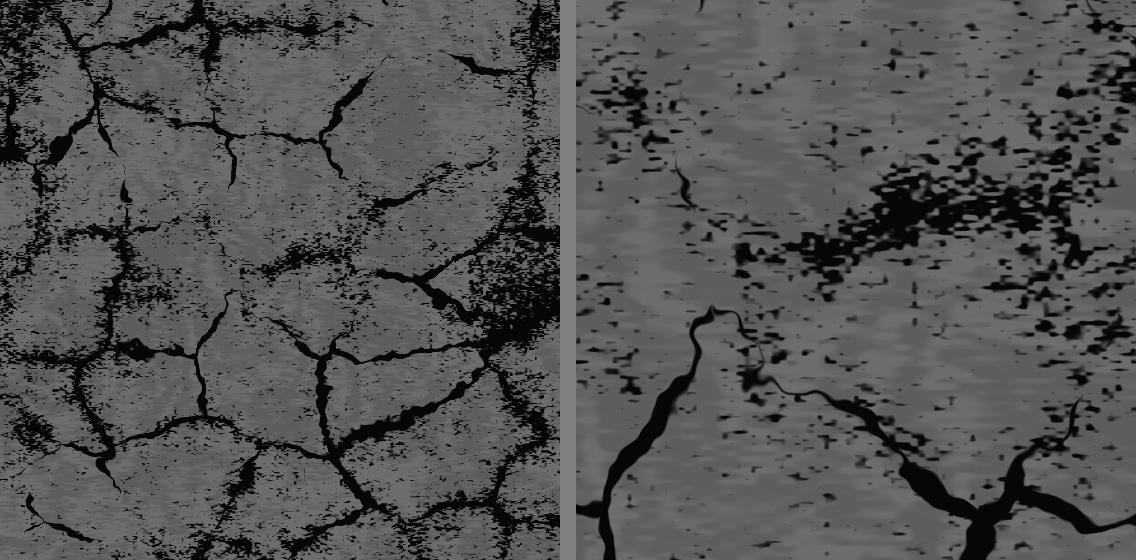
Left: the whole. Right: its middle third, enlarged.
This texture map is drawn by a three.js fragment shader. Its source:

```glsl
// Weathered grey stone split by wandering black cracks and peppered with soot.
// Warped Voronoi borders give the cracks; layered, sideways-stretched noise
// is thresholded into specks that gather along the borders and in patches.

varying vec2 vUv;

const vec3 STONE_LIGHT = vec3(0.428);
const vec3 STONE_DARK = vec3(0.365);
const vec3 SOOT = vec3(0.022);

const vec2 STONE_COUNT = vec2(4.6, 5.3);   // stones across and up
const float JITTER = 0.92;                 // irregularity of the stones
const float CRACK_MIN = -0.0045;           // half width; below zero it closes
const float CRACK_MAX = 0.0085;
const float CRACK_SOFT = 0.0012;
const float HALO_REACH = 0.027;            // spread of soot beside a crack
const float HALO_AMOUNT = 0.36;
const float PATCH_AMOUNT = 0.33;
const float SPECK_LOW = 0.66;              // soot threshold, start and end
const float SPECK_HIGH = 0.85;
const vec2 FINE_GRAIN = vec2(230.0, 430.0);
const vec2 COARSE_GRAIN = vec2(95.0, 175.0);

float hash(vec2 p) {
  return fract(sin(dot(p, vec2(127.1, 311.7))) * 43758.5453);
}

vec2 hash2(vec2 p) {
  return vec2(hash(p), hash(p + 57.3));
}

float noise(vec2 p) {
  vec2 i = floor(p);
  vec2 f = fract(p);
  f = f * f * (3.0 - 2.0 * f);
  float low = mix(hash(i), hash(i + vec2(1.0, 0.0)), f.x);
  float high = mix(hash(i + vec2(0.0, 1.0)), hash(i + 1.0), f.x);
  return mix(low, high, f.y);
}

float fbm(vec2 p) {
  float sum = 0.0;
  float gain = 0.533;
  for (int i = 0; i < 4; i++) {
    sum += gain * noise(p);
    p = mat2(0.8, 0.6, -0.6, 0.8) * p * 2.07 + 13.7;
    gain *= 0.5;
  }
  return sum;
}

vec2 noise2(vec2 p) {
  return vec2(noise(p), noise(p + 31.7)) - 0.5;
}

// Distance to the nearest Voronoi border, in cells.
float borderDistance(vec2 p) {
  vec2 cell = floor(p);
  vec2 f = fract(p);
  vec2 nearestCell = vec2(0.0);
  vec2 nearest = vec2(0.0);
  float best = 9.0;
  for (int y = -1; y <= 1; y++) {
    for (int x = -1; x <= 1; x++) {
      vec2 o = vec2(float(x), float(y));
      vec2 r = o + 0.5 + JITTER * (hash2(cell + o) - 0.5) - f;
      float d = dot(r, r);
      if (d < best) {
        best = d;
        nearest = r;
        nearestCell = o;
      }
    }
  }
  float border = 9.0;
  for (int y = -2; y <= 2; y++) {
    for (int x = -2; x <= 2; x++) {
      vec2 o = nearestCell + vec2(float(x), float(y));
      vec2 r = o + 0.5 + JITTER * (hash2(cell + o) - 0.5) - f;
      vec2 gap = r - nearest;
      if (dot(gap, gap) > 0.0001) {
        border = min(border, dot(0.5 * (nearest + r), normalize(gap)));
      }
    }
  }
  return border;
}

void main() {
  vec2 p = vUv;

  // Bent and ragged stone outlines
  vec2 warp = 0.75 * noise2(p * 3.3) + 0.24 * noise2(p * 13.0)
            + 0.09 * noise2(p * 42.0) + 0.04 * noise2(p * 120.0);
  float border = borderDistance(p * STONE_COUNT + warp + 3.0) / STONE_COUNT.y;

  // Cracks that swell, thin out and break off
  float openness = 0.65 * noise(p * 8.0 + 4.1) + 0.35 * noise(p * 38.0);
  float halfWidth = mix(CRACK_MIN, CRACK_MAX, smoothstep(0.15, 0.85, openness));
  float crack = 1.0 - smoothstep(halfWidth - CRACK_SOFT, halfWidth + CRACK_SOFT, border);

  // Where soot gathers
  float halo = exp(-border / HALO_REACH) * smoothstep(0.2, 0.7, fbm(p * 5.0 + 8.3));
  float stain = smoothstep(0.48, 0.78, fbm(p * 4.2 + 21.9));
  float gather = HALO_AMOUNT * halo + PATCH_AMOUNT * stain;

  // Specks, stretched sideways
  float grain = 0.42 * noise(p * FINE_GRAIN) + 0.28 * noise(p * COARSE_GRAIN)
              + 0.30 * fbm(p * 34.0);
  float specks = smoothstep(SPECK_LOW, SPECK_HIGH, grain + gather);

  // Mottled stone with faint wavy bands and streaks
  float bands = 0.5 + 0.5 * sin(42.0 * fbm(p * 5.5 + 2.6));
  float mottle = 0.45 * fbm(p * 7.0 + 40.0) + 0.2 * bands
               + 0.35 * noise(p * vec2(85.0, 300.0) + 9.0);
  vec3 stone = mix(STONE_DARK, STONE_LIGHT, smoothstep(0.34, 0.64, mottle));

  gl_FragColor = vec4(mix(stone, SOOT, max(crack, specks)), 1.0);
}
```
